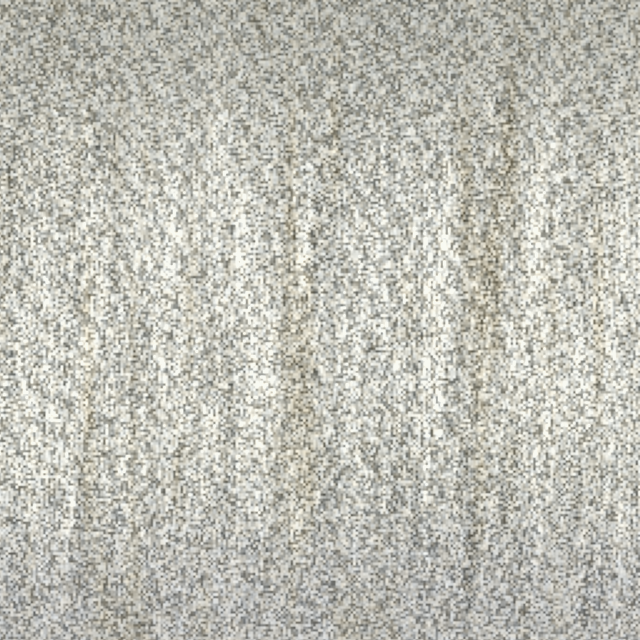
This texture is drawn by a WebGL 2 fragment shader. Its source:

```glsl
#version 300 es
precision highp float;

#define GRAIN_CELLS vec2(256.0, 250.0)
#define GRAIN_CONTRAST 0.52
#define FLECK_DEPTH 0.30
#define CLUMP_CONTRAST 0.07
#define THREAD_CONTRAST 0.17
#define STREAK_CONTRAST 0.13
#define BAND_CONTRAST 0.08
#define TOP_TONE 0.670
#define MIDDLE_TONE 0.790
#define BOTTOM_TONE 0.695
#define NEUTRAL_TINT vec3(0.003, 0.003, -0.032)
#define WARM_TINT vec3(0.018, 0.003, -0.060)

uniform vec2 u_resolution;
out vec4 fragColor;

float hash(vec2 p) {
    return fract(sin(dot(p, vec2(12.9898, 78.233))) * 43758.5453);
}

// Smooth value noise, centred on zero
float noise(vec2 p) {
    vec2 cell = floor(p);
    vec2 f = fract(p);
    vec2 w = f * f * (3.0 - 2.0 * f);
    float low = mix(hash(cell), hash(cell + vec2(1.0, 0.0)), w.x);
    float high = mix(hash(cell + vec2(0.0, 1.0)), hash(cell + vec2(1.0, 1.0)), w.x);
    return mix(low, high, w.y) - 0.5;
}

// Vertical run of tone: grey top, pale middle, grey foot
float baseTone(float y) {
    float lower = mix(BOTTOM_TONE, MIDDLE_TONE, smoothstep(0.0, 0.42, y));
    return mix(lower, TOP_TONE, smoothstep(0.6, 1.0, y));
}

void main() {
    vec2 uv = gl_FragCoord.xy / u_resolution;

    // Ragged limits where the streaks fade out
    float raggedY = uv.y + 0.16 * noise(vec2(uv.x * 90.0, 3.5));
    float streakMask = smoothstep(-0.05, 0.3, raggedY)
                     * (1.0 - smoothstep(0.68, 0.93, raggedY));
    float streakAmount = mix(0.2, 1.0, streakMask);

    // Long vertical features, from broad bands to fine threads
    float band = noise(uv * vec2(27.0, 2.6) + 17.3);
    float streak = noise(uv * vec2(92.0, 5.5) + 41.7);
    float thread = noise(uv * vec2(215.0, 30.0) + 83.1);

    // Fine speckle, skewed toward dark flecks
    float grain = noise(uv * GRAIN_CELLS + 7.25);
    float clump = noise(uv * vec2(180.0, 140.0) + 59.4);
    float speckle = GRAIN_CONTRAST * grain + CLUMP_CONTRAST * clump
                  - FLECK_DEPTH * (grain * grain - 0.045);

    float tone = baseTone(uv.y);
    tone += streakAmount * (BAND_CONTRAST * band + STREAK_CONTRAST * streak
                          + THREAD_CONTRAST * thread);
    tone += speckle * mix(0.85, 1.0, streakMask);

    // Brownish tint in darker columns, cooler grey toward the foot
    float stain = noise(uv * vec2(44.0, 4.0) + 131.9) - 0.5 * band;
    float warmth = smoothstep(0.05, 0.55, stain) * mix(0.5, 1.0, streakMask);
    float coolness = 0.55 * (1.0 - smoothstep(0.05, 0.3, uv.y));
    vec3 tint = mix(NEUTRAL_TINT * (1.0 - coolness), WARM_TINT, warmth);
    tone -= 0.05 * warmth;

    // Faint colour variation between grains
    float hue = noise(uv * vec2(170.0, 140.0) + 211.0);
    tint += 0.04 * hue * vec3(0.8, 0.1, -1.0);

    vec3 color = min(vec3(tone) + tint, vec3(0.975, 0.98, 0.95));
    fragColor = vec4(clamp(color, 0.0, 1.0), 1.0);
}
```
